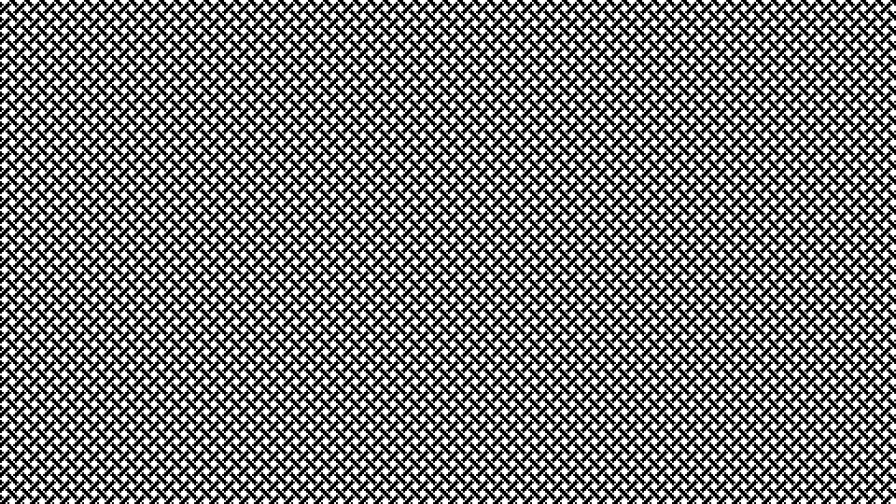
This pattern is drawn by a Shadertoy shader. Its source:

```glsl
// Offset of a cell from the nearest crossing, on a grid of 8 cells
vec2 fromCrossing(vec2 cell, vec2 crossing) {
    return mod(cell - crossing + 4.0, 8.0) - 4.0;
}

// True for the two cells that part a strand just beside its crossing
bool isCut(vec2 offset, float slope) {
    return abs(abs(offset.x) - 1.0) < 0.1 && abs(offset.y - slope * offset.x) < 0.1;
}

// Brightness of one square cell: dark strands around stepped light diamonds
float weaveCell(vec2 cell) {
    vec2 diagonal = vec2(cell.x + cell.y, cell.x - cell.y) - 6.0;
    vec2 fromStrand = abs(mod(diagonal + 4.0, 8.0) - 4.0);
    bool strand = min(fromStrand.x, fromStrand.y) < 1.5;

    // Strands pass over and under at alternate crossings
    bool cut = isCut(fromCrossing(cell, vec2(6.0, 0.0)), -1.0)
            || isCut(fromCrossing(cell, vec2(2.0, 4.0)), 1.0);
    return strand && !cut ? 0.0 : 1.0;
}

void mainImage(out vec4 fragColor, in vec2 fragCoord) {
    // 60 repeats of 8 cells across, counted from the top left
    float pixel = 480.0 / iResolution.x;
    vec2 position = vec2(fragCoord.x, iResolution.y - fragCoord.y) * pixel - 0.5;
    vec2 cell = floor(position);

    // Blend the four nearest cells over the width of one pixel
    vec2 blend = clamp((fract(position) - 0.5) / pixel + 0.5, 0.0, 1.0);
    float upper = mix(weaveCell(cell), weaveCell(cell + vec2(1.0, 0.0)), blend.x);
    float lower = mix(weaveCell(cell + vec2(0.0, 1.0)), weaveCell(cell + 1.0), blend.x);

    fragColor = vec4(vec3(mix(upper, lower, blend.y)), 1.0);
}
```
